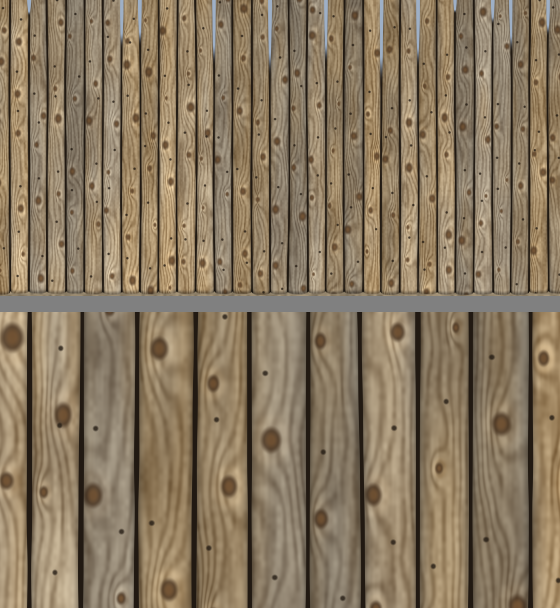
Top: the whole. Bottom: its middle third, enlarged.
This texture is drawn by a WebGL 2 fragment shader. Its source:

```glsl
#version 300 es
precision highp float;
// A fence of weathered round timber poles with knots, wavy grain and slits of sky.

#define POLES 30.18       // pole pitches across the canvas
#define SHIFT 0.45        // part of the first pole cut off at the left
#define KNOT_STEP 2.9     // average height between knots
#define GRAIN_LINES 2.3   // growth rings across half a pole
#define GRAIN_DEPTH 0.42  // contrast of the rings
#define GAP 0.028         // half width of a closed gap
#define SKY_GAP 0.055     // extra half width of an open gap
#define OPEN_SHARE 0.36   // share of gaps that show the sky
#define GROUND 0.10       // height of the strip below the poles

uniform vec2 u_resolution;
out vec4 fragColor;

const vec3 PALE = vec3(0.71, 0.62, 0.48);
const vec3 BROWN = vec3(0.44, 0.34, 0.21);
const vec3 GREY_PALE = vec3(0.64, 0.60, 0.53);
const vec3 GREY_DARK = vec3(0.41, 0.36, 0.30);
const vec3 KNOT_DARK = vec3(0.25, 0.17, 0.10);
const vec3 KNOT_CORE = vec3(0.46, 0.33, 0.20);
const vec3 SHADOW = vec3(0.13, 0.10, 0.07);
const vec3 SKY = vec3(0.62, 0.69, 0.78);
const vec3 SOIL = vec3(0.60, 0.54, 0.44);

float hash(vec2 p) {
  return fract(sin(dot(p, vec2(127.1, 311.7))) * 43758.545);
}

float noise(vec2 p) {
  vec2 i = floor(p), f = fract(p);
  f = f * f * (3.0 - 2.0 * f);
  return mix(mix(hash(i), hash(i + vec2(1, 0)), f.x),
             mix(hash(i + vec2(0, 1)), hash(i + vec2(1, 1)), f.x), f.y);
}

// Slightly crooked boundary on the left of a pole
float edgeAt(float id, float y) {
  return id + 0.10 * (noise(vec2(id * 7.3, y * 0.18)) - 0.5);
}

// Weathered wood; v runs from -1 to 1 across the pole
vec3 wood(float id, float v, float y, float px) {
  float seed = id * 17.0;
  float swirl = 0.0, ring = 0.0, core = 0.0, halo = 0.0, nail = 0.0;

  // Knots bend the grain around them
  float cell = floor(y / KNOT_STEP + hash(vec2(id, 4.0)));
  for (int k = -1; k <= 1; k++) {
    vec2 key = vec2(id, cell + float(k));
    float cy = (key.y + 0.15 + 0.7 * hash(key + 3.1) - hash(vec2(id, 4.0))) * KNOT_STEP;
    vec2 d = vec2(v * 0.5 - 0.6 * (hash(key + 8.7) - 0.5), y - cy);
    float size = mix(0.06, 0.19, hash(key + 5.9));
    float r = length(d * vec2(1.0, 0.75)) / size;
    float soft = 0.2 + px / size;
    swirl += 1.7 * exp(-0.16 * dot(d * vec2(1.0, 0.5), d * vec2(1.0, 0.5)) / (size * size));
    ring = max(ring, 1.0 - smoothstep(1.0 - soft, 1.0 + soft, r));
    core = max(core, 1.0 - smoothstep(0.55 - soft, 0.55 + soft, r));
    halo = max(halo, exp(-2.5 * (r - 1.6) * (r - 1.6)));
    vec2 n = vec2(v * 0.5 - 0.5 * (hash(key + 1.3) - 0.5), y - cy - 1.2);
    nail = max(nail, 1.0 - smoothstep(0.02, 0.05 + px, length(n)));
  }

  // Growth rings as contours of a stretched field
  float field = v * GRAIN_LINES + swirl
              + 3.0 * noise(vec2(v * 0.8 + seed, y * 0.38))
              + 0.6 * noise(vec2(v * 2.0 + seed, y * 1.3));
  float rings = pow(0.5 + 0.5 * sin(6.2832 * field), 1.5);
  float fibre = noise(vec2(v * 7.0 + seed, y * 1.6));
  float speck = noise(vec2(v * 6.0 + seed, y * 9.0));
  float stain = noise(vec2(v * 0.7 + seed, y * 0.5 + 40.0));
  float tone = 0.82 - GRAIN_DEPTH * rings + 0.36 * (fibre - 0.5)
             + 0.22 * (speck - 0.5) + 0.45 * (stain - 0.5);

  // Each pole has its own mix of brown and silver grey
  float grey = clamp(0.9 * hash(vec2(id, 2.0)) - 0.2
             + 0.8 * (noise(vec2(v + seed, y * 0.3 + 9.0)) - 0.3), 0.0, 0.9);
  vec3 col = mix(mix(BROWN, PALE, tone), mix(GREY_DARK, GREY_PALE, tone), grey);
  col *= mix(0.88, 1.10, hash(vec2(id, 6.0)));

  col *= 1.0 + 0.10 * halo;
  col = mix(col, KNOT_DARK, 0.75 * ring);
  col = mix(col, KNOT_CORE, 0.70 * core);
  return mix(col, SHADOW, 0.8 * nail);
}

void main() {
  // One unit is the pitch of the poles
  vec2 p = gl_FragCoord.xy / u_resolution.x * POLES;
  float px = POLES / u_resolution.x;
  float top = u_resolution.y * px;
  p.x += SHIFT;

  // Find the pole between its two crooked edges
  float id = floor(p.x);
  if (p.x < edgeAt(id, p.y)) id -= 1.0;
  else if (p.x > edgeAt(id + 1.0, p.y)) id += 1.0;
  float left = edgeAt(id, p.y), right = edgeAt(id + 1.0, p.y);
  float v = 2.0 * (p.x - left) / (right - left) - 1.0;

  // Round shading, a little darker towards the top
  float curve = sqrt(max(1.0 - v * v, 0.0));
  float light = mix(0.50, 1.06, smoothstep(0.0, 0.85, curve)) + 0.04 * v;
  light *= mix(1.04, 0.92, p.y / top);
  vec3 col = wood(id, v, p.y, px) * light;

  // Gaps are dark, some open to the sky near the top
  float gapId = v < 0.0 ? id : id + 1.0;
  float gapDist = min(p.x - left, right - p.x);
  float reach = top * mix(0.05, 0.35, hash(vec2(gapId, 21.0)));
  float open = step(hash(vec2(gapId, 13.0)), OPEN_SHARE) * smoothstep(top - reach, top, p.y);
  float width = GAP + 0.02 * noise(vec2(gapId * 5.0, p.y)) + SKY_GAP * open;
  float gap = 1.0 - smoothstep(width - 0.5 * px, width + 0.7 * px, gapDist);
  col = mix(col, mix(SHADOW, SKY, smoothstep(0.05, 0.4, open)), gap);

  // Rounded feet on pale soil
  float foot = GROUND * (0.6 + 0.8 * hash(vec2(id, 31.0))) + 0.12 * v * v * v * v;
  col *= mix(0.65, 1.0, smoothstep(foot, foot + 0.25, p.y));
  vec3 soil = SOIL * (0.8 + 0.3 * noise(p * 6.0));
  col = mix(soil, col, smoothstep(foot - px, foot + px, p.y));
  fragColor = vec4(col, 1.0);
}
```
